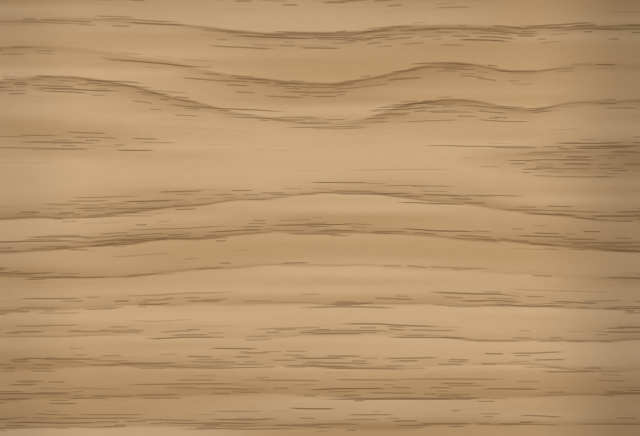
Reproduce this texture procedurally as a WebGL 1 fragment shader.

```glsl
precision highp float;
// Pale plain-sawn wood: growth rings bend toward a pinch above the middle, each
// with a broken outer edge and a brown fade inward. Fine dark pores are dashes
// in staggered cells, kept mostly where the late wood of a ring is dense.
uniform vec2 u_resolution;

float hash(vec2 p) {
  vec3 q = fract(vec3(p.xyx) * 0.1031);
  q += dot(q, q.yzx + 33.33);
  return fract((q.x + q.y) * q.z);
}

float noise(vec2 p) {
  vec2 i = floor(p), f = fract(p);
  f = f * f * (3.0 - 2.0 * f);
  return mix(mix(hash(i), hash(i + vec2(1.0, 0.0)), f.x),
             mix(hash(i + vec2(0.0, 1.0)), hash(i + 1.0), f.x), f.y);
}

float bump(float x, float center, float width) {
  float d = (x - center) / width;
  return exp(-d * d);
}

// Sag of the rings above the pinch, and swell of those below it
float sag(float x) {
  return smoothstep(0.08, 0.72, x) - 0.52 * smoothstep(0.74, 1.03, x)
       + 0.24 * bump(x, 1.2, 0.09);
}

float swell(float x) { return bump(x, 0.74, 0.42); }

// Gentle vertical bend that lets the pores partly follow the rings
float bend(vec2 p) {
  float upper = smoothstep(0.55, 0.8, p.y) * (1.0 - smoothstep(0.8, 1.2, p.y));
  float lower = smoothstep(0.15, 0.43, p.y) * (1.0 - smoothstep(0.43, 0.65, p.y));
  return 0.035 * upper * sag(p.x) - 0.025 * lower * swell(p.x);
}

// Late wood: x = brown tone, y = pore density, z = crisp ring edge
vec3 lateWood(vec2 p) {
  vec3 wood = vec3(0.0);
  for (int i = 0; i < 12; i++) {
    float id = float(i);
    bool above = i < 4;
    float k = above ? id : id - 4.0;
    float edge = above
      ? 0.825 + 0.065 * k - 0.11 * exp2(-0.4 * k * k) * sag(p.x)
      : 0.495 - 0.0675 * k + 0.06 * exp2(-0.25 * k * k) * swell(p.x);
    edge += 0.016 * (noise(vec2(p.x * 3.5, id * 7.0)) - 0.5)
          + 0.006 * (noise(vec2(p.x * 13.0, id * 5.0)) - 0.5);
    float inward = above ? edge - p.y : p.y - edge;
    float vary = noise(vec2(p.x * 3.0 + 9.0, id * 11.0));
    float strength = (0.4 + 0.6 * vary) * (above || k < 2.0 ? 1.0 : 0.72);
    float fade = smoothstep(-0.008, 0.004, inward)
               * exp(-max(inward, 0.0) / (0.013 + 0.024 * vary));
    wood.x = max(wood.x, fade * strength);
    wood.y = max(wood.y, strength * smoothstep(-0.014, 0.0, inward)
                       * (1.0 - smoothstep(0.005, 0.022 + 0.04 * vary, inward)));
    wood.z = max(wood.z, bump(inward, 0.0, 0.0025) * strength
                       * smoothstep(0.3, 0.65, noise(vec2(p.x * 6.0, id * 3.0))));
  }
  // Two streaky islands beside the pinch
  float left = 1.0 - smoothstep(0.3, 1.0, length((p - vec2(0.18, 0.675)) / vec2(0.26, 0.04)));
  float right = 1.0 - smoothstep(0.4, 1.0, length((p - vec2(1.47, 0.635)) / vec2(0.5, 0.062)));
  wood.x = max(wood.x, 0.3 * left + 0.6 * right);
  wood.y = max(wood.y, 0.55 * left + 0.8 * right);
  return wood;
}

// Thin dashes of four lengths, the shorter ones fainter
float pores(vec2 p, float pixel) {
  float ink = 0.0;
  vec2 q = p + vec2(0.0, bend(p) + 0.004 * (noise(p * vec2(14.0, 20.0)) - 0.5));
  for (int i = 0; i < 4; i++) {
    float layer = float(i);
    vec2 size = vec2(0.32 * exp2(-0.75 * layer), 0.0115 - 0.0013 * layer);
    float row = floor(q.y / size.y);
    float shift = hash(vec2(row, layer + 51.0));
    vec2 cell = vec2(floor(q.x / size.x + shift), row);
    vec2 seed = cell + 37.0 * layer + 100.0;
    float reach = size.x * mix(0.17, 0.48, hash(seed + 3.7));
    vec2 center = (cell + vec2(0.5 - shift, mix(0.3, 0.7, hash(seed + 8.1)))) * size;
    center.x += (hash(seed + 5.3) - 0.5) * (size.x - 2.0 * reach);
    float stray = 0.055 - 0.012 * layer;
    float density = stray + 0.64 * lateWood(center - vec2(0.0, bend(center))).y;
    float present = smoothstep(0.0, 0.1, density - hash(seed));
    vec2 d = abs(q - center);
    float ends = 1.0 - smoothstep(0.55, 1.0, d.x / reach);
    float thin = 1.0 - smoothstep(0.0, 0.001 + 0.9 * pixel, d.y);
    float weight = mix(0.5, 1.0, hash(seed + 1.9)) * (1.0 - 0.12 * layer);
    ink = max(ink, present * ends * thin * weight);
  }
  return ink;
}

void main() {
  vec2 p = gl_FragCoord.xy / u_resolution.y;
  vec2 uv = gl_FragCoord.xy / u_resolution;
  vec3 wood = lateWood(p);

  // Soft lengthwise bands in the pale early wood
  float bands = 0.65 * noise(vec2(p.x * 1.2, (p.y + bend(p)) * 17.0))
              + 0.35 * noise(vec2(p.x * 2.5 + 4.0, p.y * 48.0));
  vec3 color = mix(vec3(0.8, 0.67, 0.51), vec3(0.735, 0.595, 0.425),
                   smoothstep(0.3, 0.82, bands));

  // Brown late wood, ring edges and pores
  float fiber = noise(p * vec2(9.0, 200.0));
  color = mix(color, vec3(0.565, 0.43, 0.275), wood.x * (0.48 + 0.28 * fiber));
  color = mix(color, vec3(0.44, 0.32, 0.2), 0.45 * wood.z);
  color = mix(color, vec3(0.4, 0.3, 0.19), 0.6 * pores(p, 1.0 / u_resolution.y));

  // Faint grain and darker margins, strongest at the right
  color *= 0.99 + 0.015 * noise(p * vec2(90.0, 240.0));
  color *= 1.0 - 0.17 * smoothstep(0.82, 1.0, uv.x) - 0.08 * smoothstep(0.14, 0.0, uv.x)
         - 0.06 * smoothstep(0.33, 0.5, abs(uv.y - 0.5));
  gl_FragColor = vec4(color, 1.0);
}
```
